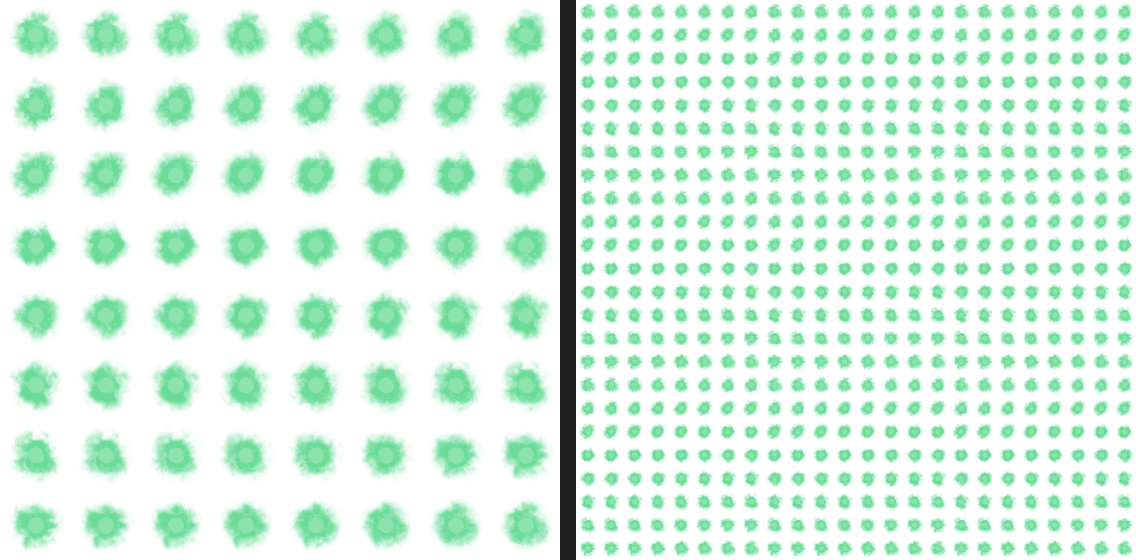
Left, the tile; right, the same tile 3 across and 3 down.
Write a WebGL 2 fragment shader that draws this pattern.

```glsl
#version 300 es
precision highp float;
// An 8 by 8 grid of soft green puffs on white, each with a paler round core.
// Layered 3D noise frays every puff; its third axis advances cell by cell in
// reading order, so neighbours differ slightly. Puffs fade before cell edges.
uniform vec2 u_resolution;
out vec4 fragColor;

float hash(vec3 p) {
    p = fract(p * vec3(0.1031, 0.1030, 0.0973));
    p += dot(p, p.yzx + 33.33);
    return fract((p.x + p.y) * p.z);
}

// Value noise that wraps along z after the given period.
float noise(vec3 p, float period) {
    vec3 i = floor(p);
    vec3 f = fract(p);
    f = f * f * (3.0 - 2.0 * f);
    float layer[2];
    for (int k = 0; k < 2; k++) {
        vec3 c = vec3(i.xy, mod(i.z + float(k), period));
        float low = mix(hash(c), hash(c + vec3(1, 0, 0)), f.x);
        float high = mix(hash(c + vec3(0, 1, 0)), hash(c + vec3(1, 1, 0)), f.x);
        layer[k] = mix(low, high, f.y);
    }
    return mix(layer[0], layer[1], f.z);
}

// Four octaves, centred on zero.
float fbm(vec2 p, float phase) {
    float sum = 0.0;
    float amplitude = 0.5;
    float scale = 1.0;
    for (int k = 0; k < 4; k++) {
        vec3 q = vec3(p * scale + 40.0 + 17.0 * float(k), phase * scale);
        sum += amplitude * (noise(q, 8.0 * scale) - 0.5);
        amplitude *= 0.5;
        scale *= 2.0;
    }
    return sum;
}

void main() {
    vec2 grid = gl_FragCoord.xy / u_resolution * 8.0;
    vec2 cell = floor(grid);
    vec2 p = fract(grid) - vec2(0.515, 0.495);
    float r = length(p);

    // Reading order from the top left sets the noise phase of each puff.
    float phase = (cell.x + 8.0 * (7.0 - cell.y)) / 8.0;

    // Small swirls bend the larger billows.
    vec2 swirl = vec2(fbm(p * 9.0 + 20.0, phase), fbm(p * 9.0 + 60.0, phase));
    float billow = fbm(p * 7.0 + swirl * 0.9, phase);
    float fleck = fbm(p * 16.0 + 90.0, phase);

    // Dense body with a long, frayed halo.
    float frayed = r + billow * 0.27 + fleck * 0.05;
    float density = pow(1.0 - smoothstep(0.17, 0.47, frayed), 2.6);
    density = max(density, 1.0 - smoothstep(0.185, 0.235, frayed));
    density *= 1.0 - smoothstep(0.36, 0.47, r);

    // Paler core, and a few pale flecks in the ring around it.
    float core = 1.0 - smoothstep(0.104, 0.120, r + fleck * 0.045);
    float mottle = 0.55 * smoothstep(0.06, 0.16, fleck + billow * 0.3);
    vec3 green = mix(vec3(0.42, 0.86, 0.60), vec3(0.55, 0.89, 0.68), max(core, mottle));

    vec3 color = mix(vec3(1.0), green, max(density, core));
    fragColor = vec4(color, 1.0);
}
```
